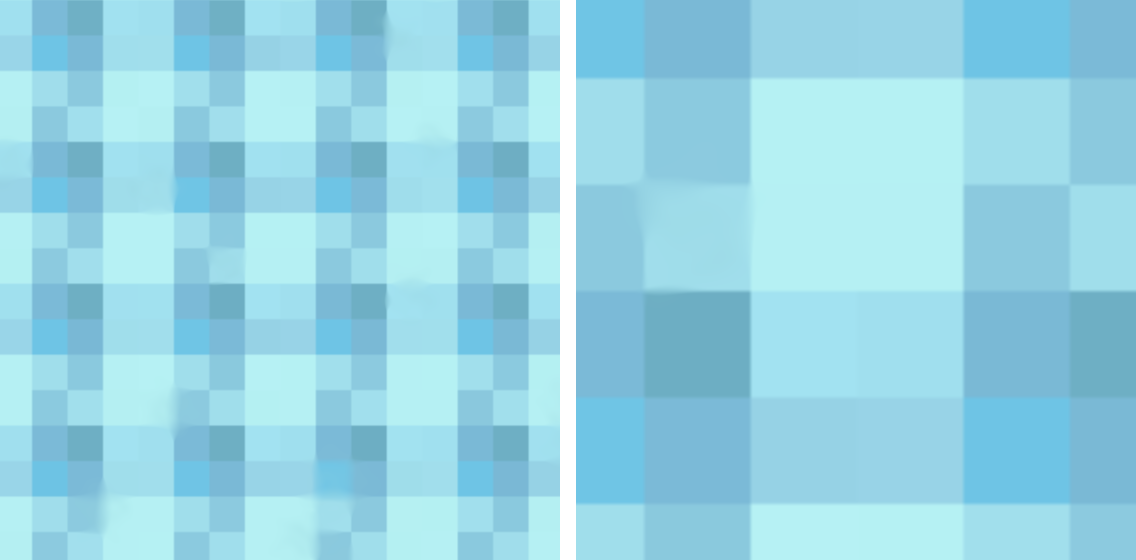
Left, the full canvas; right, a detail of the centre.
Reproduce this pattern procedurally as a Shadertoy shader.

```glsl
// A pale aqua gingham of square blocks, four by four blocks per repeat.
// Each block's colour follows from its column and row; neighbours are blended
// over a narrow seam that widens inside sparse, mottled cellular smudges.

vec2 hash2(vec2 p) {
    vec3 q = fract(p.xyx * vec3(0.1031, 0.1030, 0.0973));
    q += dot(q, q.yzx + 33.33);
    return fract((q.xx + q.yz) * q.zy);
}

// Colour of one block; columns 0 and 1 are the stripe, 2 and 3 the ground
vec3 blockColor(vec2 id) {
    vec2 k = mod(id, 4.0);
    float oddRepeat = mod(floor(id.x / 4.0), 2.0);
    vec3 mist = vec3(0.63, 0.872, 0.925);
    vec3 steel = vec3(0.48, 0.727, 0.84);
    vec3 c;
    if (k.x > 1.5) {
        c = vec3(0.71, 0.942, 0.953);
        if (k.y < 0.5) c = vec3(0.63, 0.88, 0.938);
        else if (k.y < 1.5) c = mix(mist, vec3(0.595, 0.83, 0.905), oddRepeat);
        // Faint step between the two halves of the crossing band
        if (k.y < 1.5) c += 0.006 * (2.5 - k.x) * (1.0 - 2.0 * k.y);
    } else if (k.y < 0.5) {
        c = k.x < 0.5 ? steel : vec3(0.432, 0.686, 0.767);
    } else if (k.y < 1.5) {
        c = k.x < 0.5 ? vec3(0.432, 0.768, 0.897) : steel;
    } else {
        // Checkered lower half of the stripe
        c = mod(k.x + k.y, 2.0) < 0.5 ? mist : vec3(0.545, 0.79, 0.872);
    }
    return c + 0.008 * (hash2(id + 70.0).x - 0.5);
}

// Strength of the soft smudges, with some repeats left clean
float smudge(vec2 p) {
    vec2 g = floor(p / 4.0);
    float s = 0.0;
    for (int y = -1; y <= 1; y++)
    for (int x = -1; x <= 1; x++) {
        vec2 id = g + vec2(x, y);
        vec2 r = hash2(id + 31.0);
        vec2 d = p - 4.0 * (id + hash2(id + 11.0));
        float wobble = 0.18 * sin(d.x * 5.0 + r.x * 6.0) * sin(d.y * 6.0 + r.y * 9.0);
        float spot = 1.0 - smoothstep(0.1, 0.7 + 0.6 * r.y, length(d) + wobble);
        s = max(s, spot * step(0.4, r.x));
    }
    return s;
}

void mainImage(out vec4 fragColor, in vec2 fragCoord) {
    // Block coordinates, counted rightward and downward from the top
    vec2 uv = fragCoord / iResolution.y;
    vec2 p = vec2(uv.x, 1.0 - uv.y) * 15.79 - vec2(0.905, 0.0);
    float wear = smudge(p);

    // Blend the four nearest blocks across their seams
    vec2 id = floor(p - 0.5);
    float seam = 0.02 + 11.0 / iResolution.y + 0.28 * wear;
    vec2 t = smoothstep(0.5 - seam, 0.5 + seam, fract(p - 0.5));
    vec3 top = mix(blockColor(id), blockColor(id + vec2(1, 0)), t.x);
    vec3 low = mix(blockColor(id + vec2(0, 1)), blockColor(id + 1.0), t.x);
    vec3 col = mix(top, low, t.y);

    // Greenish mottling inside the smudges
    float mottle = 0.5 + 0.25 * sin(p.x * 7.0 + 2.0 * sin(p.y * 4.0))
                       + 0.25 * sin(p.y * 9.0 - 2.0 * sin(p.x * 5.0));
    col = mix(col, vec3(0.58, 0.82, 0.85), wear * (0.08 + 0.14 * mottle));
    fragColor = vec4(col, 1.0);
}
```
